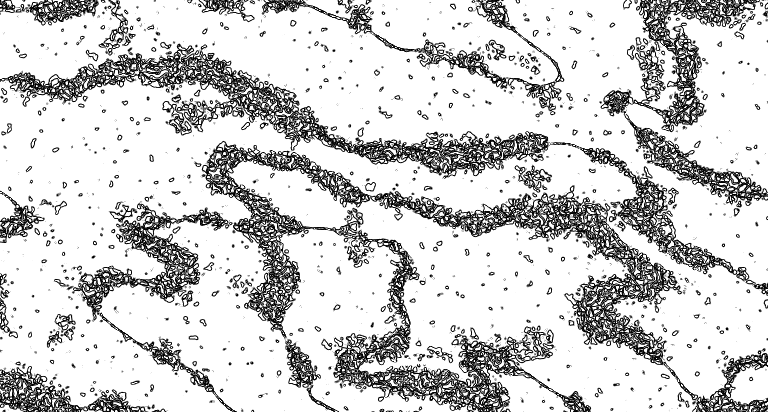
Write a Shadertoy shader that draws this texture.

```glsl
// Thin black contour tangles: ragged wavy bands of tiny cells and stray loops on white.

const vec3 PAPER = vec3(1.0);
const vec3 INK = vec3(0.0);
const float LINE_HALF_WIDTH = 0.0013;
const float SLOPE_STEP = 0.0004;
const float BAND_WIDTH = 0.062;

// Random unit vector for a lattice point
vec2 randomDirection(vec2 cell) {
    vec3 h = fract(cell.xyx * vec3(0.1031, 0.1030, 0.0973));
    h += dot(h, h.yzx + 33.33);
    float angle = 6.28318 * fract((h.x + h.y) * h.z);
    return vec2(cos(angle), sin(angle));
}

float cornerRamp(vec2 cell, vec2 local, vec2 corner) {
    return dot(randomDirection(cell + corner), local - corner);
}

// Gradient noise scaled to a standard deviation of about one
float gradientNoise(vec2 p) {
    vec2 cell = floor(p);
    vec2 f = p - cell;
    vec2 u = f * f * f * (f * (f * 6.0 - 15.0) + 10.0);
    float low = mix(cornerRamp(cell, f, vec2(0, 0)), cornerRamp(cell, f, vec2(1, 0)), u.x);
    float high = mix(cornerRamp(cell, f, vec2(0, 1)), cornerRamp(cell, f, vec2(1, 1)), u.x);
    return 4.7 * mix(low, high, u.y);
}

vec2 rotate(vec2 p, float angle) {
    float c = cos(angle), s = sin(angle);
    return vec2(c * p.x - s * p.y, s * p.x + c * p.y);
}

vec2 warp(vec2 p, float frequency, float amount) {
    vec2 q = p * frequency;
    return p + amount * vec2(gradientNoise(q + 17.3), gradientNoise(q + 61.8));
}

// Broad elongated relief, falling gently to the right; its zero lines carry the bands
float broadRelief(vec2 p, float tilt, vec2 frequency) {
    vec2 q = warp(warp(p, 2.6, 0.022), 9.0, 0.006);
    return gradientNoise(rotate(q, tilt) * frequency + vec2(23.4, 41.7));
}

float bandRelief(vec2 p) {
    return broadRelief(p, 0.3, vec2(1.9, 5.6));
}

// Four height fields whose zero levels are the drawn lines:
// stray loops, cells around peaks, cells around pits, band outlines
vec4 contourFields(vec2 p, float reliefSlope) {
    float fromCentre = bandRelief(p) / reliefSlope;
    float presence = 0.75 * gradientNoise(p * 2.3 + 8.6) + 0.65 * gradientNoise(p * 9.0 + 3.7);
    float width = BAND_WIDTH * smoothstep(-1.3, 1.3, presence);
    float band = exp(-pow(abs(fromCentre) / max(width, 0.003), 3.0));
    float clump = 0.85 * smoothstep(1.3, 2.1, gradientNoise(p * 7.0 + 52.4));
    band = max(band, clump);

    float loops = 0.9 * gradientNoise(rotate(p, 0.6) * 42.0 + 5.2)
                + 0.43 * gradientNoise(rotate(p, 1.1) * 88.0 + 71.0);
    float cells = gradientNoise(rotate(p, 0.9) * 74.0 + 33.1);

    float outline = abs(fromCentre + 0.006 * loops) - (0.55 * width - 0.008);
    return vec4(loops - mix(2.2, 0.4, band),
                cells - mix(3.6, 0.65, band),
                cells + mix(3.6, 0.65, band),
                outline);
}

// Share of a pixel-wide box that lies inside lines at the given distances
vec4 lineCoverage(vec4 distanceToLine, float halfWidth, float pixel) {
    vec4 farSide = min(vec4(halfWidth), distanceToLine + 0.5 * pixel);
    vec4 nearSide = max(vec4(-halfWidth), distanceToLine - 0.5 * pixel);
    return clamp((farSide - nearSide) / pixel, 0.0, 1.0);
}

void mainImage(out vec4 fragColor, in vec2 fragCoord) {
    float pixel = 1.0 / iResolution.y;
    vec2 p = fragCoord * pixel;
    vec2 stepX = vec2(SLOPE_STEP, 0.0);
    vec2 stepY = stepX.yx;

    // Relief slope turns the broad relief into a distance from the band centre
    float relief = bandRelief(p);
    vec2 gradient = vec2(bandRelief(p + stepX), bandRelief(p + stepY)) - relief;
    float reliefSlope = length(vec2(length(gradient) / SLOPE_STEP, 7.0));

    // Turn field values into distances by dividing by the local slope
    vec4 height = contourFields(p, reliefSlope);
    vec4 slopeX = (contourFields(p + stepX, reliefSlope) - height) / SLOPE_STEP;
    vec4 slopeY = (contourFields(p + stepY, reliefSlope) - height) / SLOPE_STEP;
    vec4 slope = sqrt(slopeX * slopeX + slopeY * slopeY);
    vec4 leastSlope = vec4(45.0, 70.0, 70.0, 0.4);
    vec4 distanceToLine = abs(height) / max(slope, leastSlope);

    // Overlay the four line sets
    vec4 clear = 1.0 - lineCoverage(distanceToLine, LINE_HALF_WIDTH, pixel);
    float ink = 1.0 - clear.x * clear.y * clear.z * clear.w;
    fragColor = vec4(mix(PAPER, INK, ink), 1.0);
}
```
